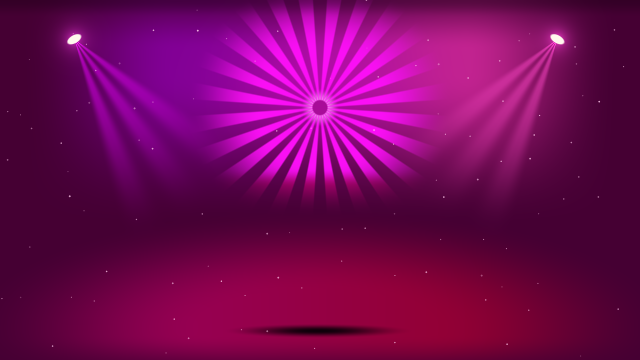
Reproduce this background procedurally as a WebGL 1 fragment shader.

```glsl
precision highp float;
uniform vec2 u_resolution;

const vec3 DARK = vec3(0.27, 0.0, 0.20);
const vec3 MAGENTA = vec3(0.98, 0.06, 0.96);

float hash(vec2 p) {
  vec3 q = fract(vec3(p.xyx) * 0.1031);
  q += dot(q, q.yzx + 33.33);
  return fract((q.x + q.y) * q.z);
}

// Soft light on the back wall: purple at left, pink at right
vec3 wall(vec2 p) {
  vec3 tint = mix(vec3(0.50, 0.0, 0.58), vec3(0.76, 0.14, 0.56), smoothstep(-0.35, 0.42, p.x));
  tint = mix(tint, vec3(0.74, 0.04, 0.70), 0.75 * exp(-dot(p - vec2(0.0, 0.70), p - vec2(0.0, 0.70)) * 16.0));
  float light = smoothstep(0.83, 0.40, abs(p.x)) * smoothstep(0.37, 0.80, p.y);
  light *= mix(0.35, 1.0, smoothstep(1.01, 0.86, p.y));
  return mix(DARK, tint, light);
}

// Red pool of light on the floor
vec3 addFloor(vec3 col, vec2 p) {
  float d = length((p - vec2(0.0, 0.09)) / vec2(0.88, 0.30));
  vec3 red = mix(vec3(0.62, 0.0, 0.34), vec3(0.60, 0.0, 0.20), smoothstep(-0.55, 0.55, p.x));
  float pool = smoothstep(1.12, 0.35, d) * smoothstep(-0.06, 0.07, p.y);
  col = mix(col, red, 0.92 * pool);
  float shadow = length((p - vec2(-0.005, 0.081)) / vec2(0.27, 0.021));
  return mix(col, vec3(0.06, 0.0, 0.04), smoothstep(1.0, 0.05, shadow));
}

// Sunburst with a small disc at its hub
vec3 addBurst(vec3 col, vec2 p, float px) {
  vec2 d = p - vec2(0.0, 0.701);
  float r = max(length(d), 0.001);
  float turn = atan(d.y, d.x) / 6.28318;
  float aa = px * 24.0 / (6.28318 * r);
  float ray = smoothstep(aa, -aa, abs(fract(turn * 24.0) - 0.5) - 0.25);
  float fade = smoothstep(0.37, 0.16, r) * smoothstep(0.39, 0.54, p.y);
  vec3 rayColor = mix(vec3(0.80, 0.0, 0.48), MAGENTA, smoothstep(0.48, 0.53, p.y));
  col = mix(col, rayColor, ray * fade);
  float spikes = 0.5 + 0.5 * cos(turn * 6.28318 * 24.0);
  float hub = smoothstep(0.055, 0.022, r);
  col = mix(col, vec3(1.0, 0.50, 0.98), hub * (0.45 + 0.45 * spikes));
  return mix(col, vec3(0.66, 0.05, 0.60), smoothstep(px, -px, r - 0.021));
}

// Mirrored pair of lamps, each throwing a fan of three beams
vec3 addLamps(vec3 col, vec2 p, float px) {
  vec2 q = vec2(0.671 - abs(p.x + 0.0116), 0.891 - p.y);
  float r = length(q);
  float angle = atan(q.x, q.y);
  float side = step(0.0, p.x);
  vec3 beamColor = mix(vec3(0.80, 0.0, 0.86), vec3(0.90, 0.24, 0.70), side);
  float reach = smoothstep(0.60, 0.05, r);
  for (int i = 0; i < 3; i++) {
    float off = abs(angle - 0.361 - 0.265 * float(i));
    float beam = smoothstep(0.125, 0.015, off);
    col = mix(col, beamColor, 0.62 * beam * reach);
  }
  vec2 e = vec2(dot(q, vec2(0.87, -0.49)), dot(q, vec2(0.49, 0.87)));
  float rim = length(e / vec2(0.021, 0.011));
  col += vec3(0.60, 0.20, 0.55) * exp(-r * 45.0);
  return mix(col, vec3(1.0, 0.97, 0.93), smoothstep(1.0 + px * 60.0, 1.0 - px * 60.0, rim));
}

// Scattered specks, one per occupied cell
vec3 addSpecks(vec3 col, vec2 p, float px) {
  vec2 cell = floor(p / 0.095);
  vec2 spot = 0.1 + 0.8 * vec2(hash(cell + 71.0), hash(cell + 133.0));
  float d = length(p - (cell + spot) * 0.095);
  float size = mix(0.0012, 0.0026, hash(cell + 211.0));
  float shown = step(0.48, hash(cell + 37.0)) * mix(0.25, 0.9, hash(cell + 301.0));
  return mix(col, vec3(1.0, 0.78, 0.92), shown * smoothstep(size + px * 0.6, size - px * 0.6, d));
}

void main() {
  float px = 1.0 / u_resolution.y;
  vec2 p = (gl_FragCoord.xy - vec2(0.5 * u_resolution.x, 0.0)) * px;
  vec3 col = wall(p);
  col = addFloor(col, p);
  col = addBurst(col, p, px);
  col = addLamps(col, p, px);
  col *= mix(0.75, 1.0, smoothstep(1.0, 0.95, p.y));
  col = addSpecks(col, p, px);
  gl_FragColor = vec4(col, 1.0);
}
```
